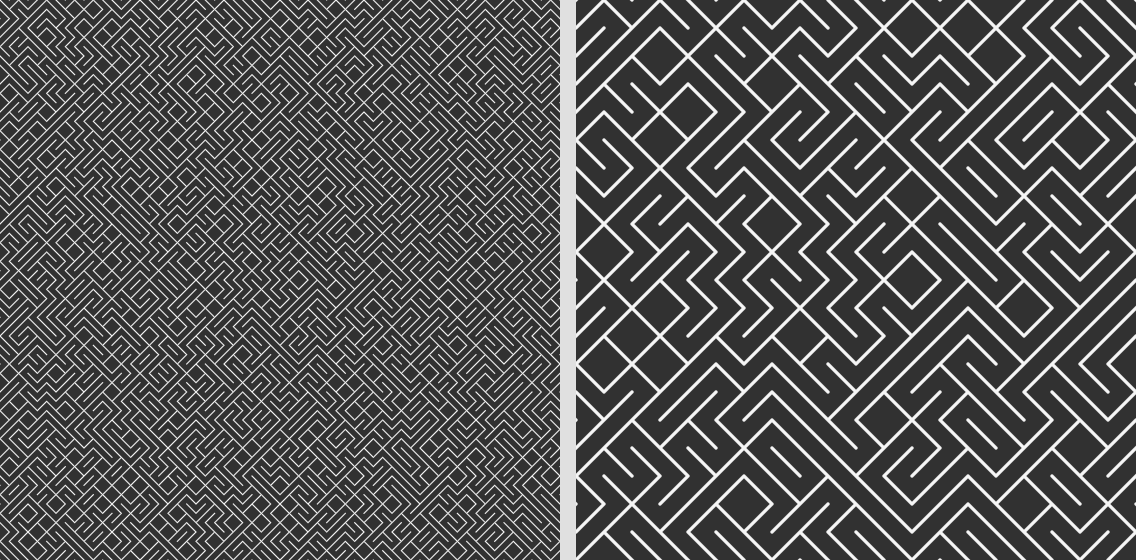
Left, the full canvas; right, a detail of the centre.
This pattern is drawn by a Shadertoy shader. Its source:

```glsl
#define CELLS 60.0          // cells along the canvas height
#define LINE_WIDTH 0.119    // stroke width, in cells
#define RISING_SHARE 0.5    // share of cells holding a rising diagonal
#define EDGE_SOFTNESS 0.7   // half width of the smoothed edge, in pixels
#define GROUND_COLOR vec3(0.192)
#define LINE_COLOR vec3(0.96)

// Integer hash of a cell, 0 to 1
float hashCell(ivec2 cell) {
    uvec2 q = uvec2(cell + 4096) * uvec2(1597u, 3571u);
    uint h = (q.x ^ (q.y << 7)) * 747796u + 28913u;
    h = (h ^ (h >> 15)) * 48271u;
    h = (h ^ (h >> 13)) * 69621u;
    h ^= h >> 16;
    return float(h & 65535u) / 65536.0;
}

float segmentDistance(vec2 p, vec2 a, vec2 b) {
    vec2 ab = b - a;
    float t = clamp(dot(p - a, ab) / dot(ab, ab), 0.0, 1.0);
    return length(p - a - ab * t);
}

// Distance to the diagonal of one cell, p measured from its lower left corner
float diagonalDistance(vec2 p, ivec2 cell) {
    bool rising = hashCell(cell) < RISING_SHARE;
    return rising ? segmentDistance(p, vec2(0.0), vec2(1.0))
                  : segmentDistance(p, vec2(0.0, 1.0), vec2(1.0, 0.0));
}

void mainImage(out vec4 fragColor, in vec2 fragCoord) {
    vec2 grid = fragCoord / iResolution.y * CELLS;
    vec2 home = floor(grid);
    float pixel = CELLS / iResolution.y;

    // Neighbours are included so that round line ends cross cell borders
    float dist = 10.0;
    for (int y = -1; y <= 1; y++) {
        for (int x = -1; x <= 1; x++) {
            vec2 cell = home + vec2(x, y);
            dist = min(dist, diagonalDistance(grid - cell, ivec2(cell)));
        }
    }

    // Antialiased stroke
    float halfWidth = 0.5 * LINE_WIDTH;
    float soft = EDGE_SOFTNESS * pixel;
    float ink = 1.0 - smoothstep(halfWidth - soft, halfWidth + soft, dist);
    fragColor = vec4(mix(GROUND_COLOR, LINE_COLOR, ink), 1.0);
}
```
